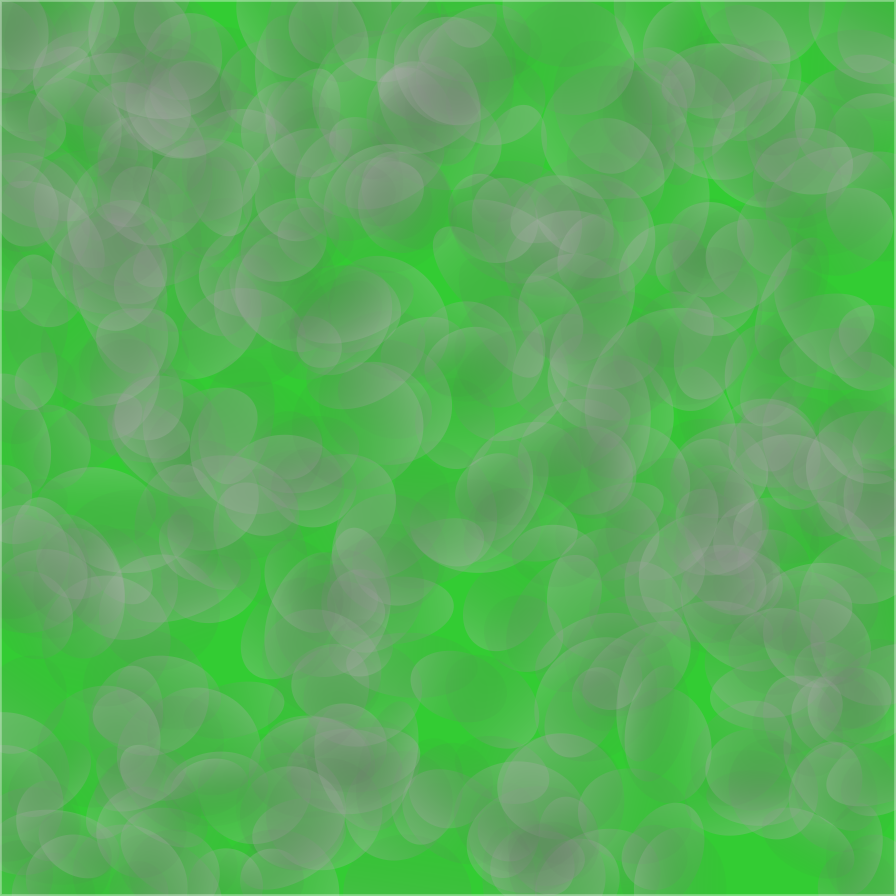
This background is drawn by a Shadertoy shader. Its source:

```glsl
const int DISC_COUNT = 460;
const float MIN_RADIUS = 0.03;
const float MAX_RADIUS = 0.076;
const float FRAME_WIDTH = 0.002;
const vec3 GREEN = vec3(0.2, 0.8, 0.2);

// Three independent random values in 0..1
vec3 hash3(uvec3 v) {
    v = v * 1664525u + 1013904223u;
    v.x += v.y * v.z; v.y += v.z * v.x; v.z += v.x * v.y;
    v ^= v >> 16u;
    v.x += v.y * v.z; v.y += v.z * v.x; v.z += v.x * v.y;
    return vec3(v >> 8u) / 16777216.0;
}

vec2 rotate(vec2 p, float angle) {
    float c = cos(angle), s = sin(angle);
    return vec2(c * p.x + s * p.y, c * p.y - s * p.x);
}

// Approximate signed distance to an ellipse
float ellipseDistance(vec2 p, vec2 radii) {
    float k = length(p / radii);
    float slope = length(p / (radii * radii));
    return k * (k - 1.0) / max(slope, 0.001);
}

float coverage(float dist, float pixel) {
    return clamp(0.5 - dist / pixel, 0.0, 1.0);
}

// Lay a translucent ellipse that turns paler and denser along its own x axis
vec3 layDisc(vec3 base, vec2 p, vec2 radii, float pixel) {
    float t = clamp(0.5 + 0.5 * p.x / radii.x, 0.0, 1.0);
    float opacity = mix(0.04, 0.28, t);
    vec3 gray = vec3(mix(0.32, 0.70, t));
    return mix(base, gray, opacity * coverage(ellipseDistance(p, radii), pixel));
}

void mainImage(out vec4 fragColor, in vec2 fragCoord) {
    float pixel = 1.0 / iResolution.y;
    vec2 canvas = iResolution.xy * pixel;
    vec2 uv = fragCoord * pixel;
    vec3 color = GREEN;

    // Scattered discs
    for (int i = 0; i < DISC_COUNT; i++) {
        vec3 place = hash3(uvec3(i, 17, 5));
        vec2 p = uv - place.xy * canvas;
        float reach = MAX_RADIUS + pixel;
        if (dot(p, p) > reach * reach) continue;
        vec2 radii = mix(vec2(MIN_RADIUS), vec2(MAX_RADIUS), hash3(uvec3(i, 71, 29)).xy);
        color = layDisc(color, rotate(p, 6.2832 * place.z), radii, pixel);
    }

    // Thin pale frame
    vec2 margin = min(uv, canvas - uv);
    float frame = coverage(min(margin.x, margin.y) - FRAME_WIDTH, pixel);
    fragColor = vec4(mix(color, vec3(1.0), 0.36 * frame), 1.0);
}
```
